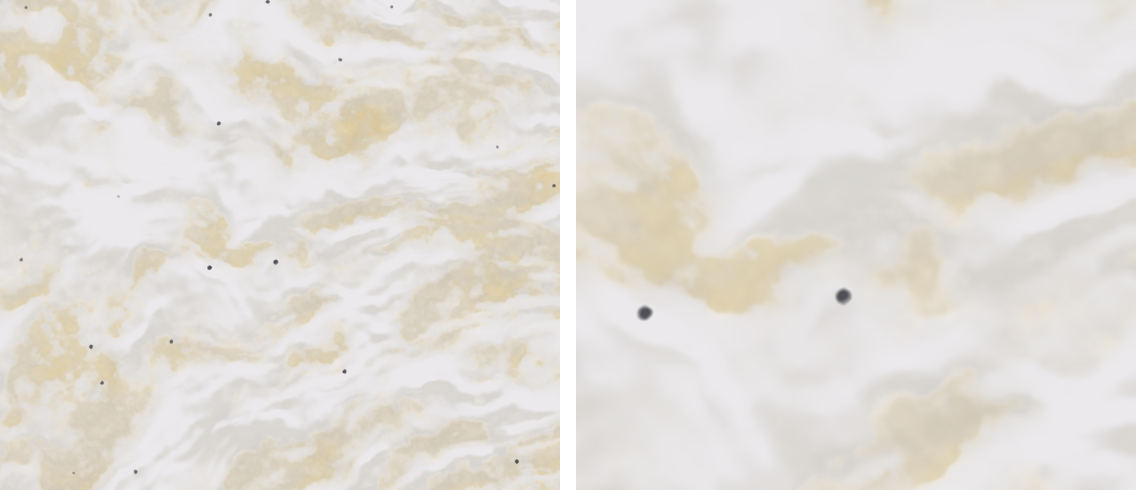
Left: the whole. Right: its middle third, enlarged.
Write a Shadertoy shader that draws this texture.

```glsl
// Scooped vanilla ice cream: soft white ridges over crumbly cream hollows.
// A bent, stretched noise relief gives depth; depth picks the colour, the
// vertical slope adds grey shade, and a jittered grid scatters vanilla seeds.

const vec3 WHITE = vec3(0.920, 0.912, 0.922);
const vec3 MILK  = vec3(0.900, 0.890, 0.880);
const vec3 GREY  = vec3(0.853, 0.842, 0.824);
const vec3 CREAM = vec3(0.890, 0.860, 0.808);
const vec3 TAN   = vec3(0.836, 0.802, 0.738);
const vec3 GOLD  = vec3(0.855, 0.805, 0.685);
const vec3 AMBER = vec3(0.845, 0.750, 0.550);
const vec3 SEED  = vec3(0.200, 0.200, 0.230);

const vec2  RIDGE_FREQ  = vec2(6.6, 15.5); // ridges are long and flat
const float RIDGE_SLOPE = 0.50;            // rise to the right at the bottom
const float RIDGE_TWIST = 0.75;            // turns downhill towards the top
const float RIDGE_SWAY  = 0.20;
const float CRUMB_FREQ  = 42.0;
const float CRUMB_DEPTH = 3.6;
const float FUZZ        = 0.007;           // raggedness of ridge edges
const float LIGHT_STEP  = 0.018;
const float SEED_CELL   = 0.13;
const float SEED_SHARE  = 0.29;
const float SEED_RADIUS = 0.0046;

float hash(vec2 p) {
    return fract(sin(dot(p, vec2(127.1, 311.7))) * 43758.5453);
}

float noise(vec2 p) {
    vec2 i = floor(p), f = fract(p);
    f = f * f * (3.0 - 2.0 * f);
    return mix(mix(hash(i), hash(i + vec2(1, 0)), f.x),
               mix(hash(i + vec2(0, 1)), hash(i + vec2(1, 1)), f.x), f.y);
}

// Layered noise, scaled to average 0.5
float fbm(vec2 p, int octaves) {
    float sum = 0.0, total = 0.0, amp = 0.5;
    for (int i = 0; i < octaves; i++) {
        sum += amp * noise(p);
        total += amp;
        p = mat2(0.96, 0.28, -0.28, 0.96) * p * 2.03 + 19.7;
        amp *= 0.5;
    }
    return sum / total;
}

// Depth below the ridge tops, roughly -2 (crest) to 2 (deep hollow)
float hollowDepth(vec2 p) {
    float bend = (p.x - 0.57) * (RIDGE_SLOPE - RIDGE_TWIST * p.y);
    vec2 sway = vec2(fbm(p * 6.0 + 3.0, 3), fbm(p * 6.0 + 17.0, 3)) - 0.5;
    vec2 s = vec2(p.x, p.y - bend) + RIDGE_SWAY * sway;
    float region = noise(p * 2.2 + 8.0) - 0.5;
    return (fbm(s * RIDGE_FREQ + 40.0, 3) - 0.5) / 0.145 + 0.45 * region;
}

// Coverage of the seed that may lie in this grid cell
float seedMask(vec2 p, float pixel) {
    vec2 cell = floor(p / SEED_CELL);
    vec2 centre = 0.1 + 0.8 * vec2(hash(cell + 5.3), hash(cell + 9.1));
    float size = hash(cell + 2.7);
    float radius = SEED_RADIUS * mix(0.5, 1.0, size);
    float d = length(p - (cell + centre) * SEED_CELL);
    d += 0.002 * (noise(p * 220.0) - 0.5);
    float edge = max(0.5 * radius, pixel);
    float present = step(hash(cell + 13.9), SEED_SHARE);
    return present * mix(0.4, 0.95, size)
         * (1.0 - smoothstep(radius - edge, radius + edge, d));
}

void mainImage(out vec4 fragColor, in vec2 fragCoord) {
    vec2 p = fragCoord / iResolution.y;

    // Relief: fuzzy on the ridges, crumbly in the hollows
    vec2 fuzz = vec2(fbm(p * 70.0, 2), fbm(p * 70.0 + 51.0, 2)) - 0.5;
    vec2 q = p + FUZZ * fuzz;
    float base = hollowDepth(q);
    float slope = base - hollowDepth(q + vec2(0.0, LIGHT_STEP));
    float crumb = fbm(p * CRUMB_FREQ, 4) - 0.5;
    float depth = base + CRUMB_DEPTH * crumb * smoothstep(-1.0, 0.8, base);

    // Colour by depth, with wide overlaps
    vec3 col = mix(WHITE, MILK, smoothstep(-1.2, 0.1, depth));
    col = mix(col, CREAM, smoothstep(-0.1, 0.9, depth));
    col = mix(col, TAN, smoothstep(0.55, 1.65, depth));

    // Yellow pools, strongest at the lower lip of a hollow
    float warmth = noise(p * 8.0 + 31.0) - 0.2 * slope;
    col = mix(col, GOLD, smoothstep(0.4, 0.8, warmth) * smoothstep(0.5, 1.5, depth));
    col = mix(col, AMBER, 0.6 * smoothstep(0.7, 1.0, warmth) * smoothstep(1.3, 2.2, depth));

    // Grey shade under the ridges
    float shade = 1.2 * slope + 4.0 * (fbm(p * 9.0 + 60.0, 4) - 0.5) + 0.8 * crumb;
    col = mix(col, GREY, smoothstep(-0.3, 1.5, shade) * (1.0 - smoothstep(-0.1, 1.1, depth)));

    // Icy grain and vanilla seeds
    float grain = noise(p * 150.0) - 0.5;
    col += (0.09 * crumb + 0.016 * grain) * smoothstep(-1.4, 0.8, depth);
    col = mix(col, SEED, seedMask(p, 1.0 / iResolution.y));

    fragColor = vec4(col, 1.0);
}
```
